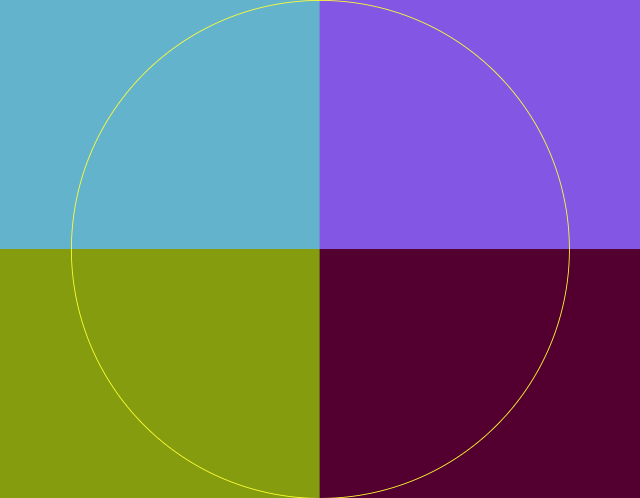
A Shadertoy shader for this background:

```glsl
// Four flat colour quadrants meeting near the centre, crossed by a hairline
// yellow ring that spans the full height. Edges and ring are antialiased
// by the fraction of a pixel they cover.

const vec3 SKY    = vec3(0.394, 0.702, 0.804);
const vec3 VIOLET = vec3(0.512, 0.341, 0.890);
const vec3 OLIVE  = vec3(0.518, 0.612, 0.051);
const vec3 PLUM   = vec3(0.325, 0.000, 0.188);
const vec3 YELLOW = vec3(1.000, 1.000, 0.200);

// Lengths are fractions of the canvas height, measured from its centre
const vec2  SPLIT       = vec2(-0.0008, 0.0);
const vec2  RING_CENTRE = vec2(0.0008, -0.0008);
const float RING_RADIUS = 0.5;
const float RING_WIDTH  = 0.0017;

// Share of a pixel lying on the positive side of an edge
float coverage(float signedDistance, float pixel) {
    return clamp(signedDistance / pixel + 0.5, 0.0, 1.0);
}

vec3 quadrants(vec2 p, float pixel) {
    float right = coverage(p.x, pixel);
    float upper = coverage(p.y, pixel);
    return mix(mix(OLIVE, PLUM, right), mix(SKY, VIOLET, right), upper);
}

// Difference of two discs, so lines thinner than a pixel fade correctly
float ring(vec2 p, float radius, float width, float pixel) {
    float d = length(p) - radius;
    return coverage(d + 0.5 * width, pixel) - coverage(d - 0.5 * width, pixel);
}

void mainImage(out vec4 fragColor, in vec2 fragCoord) {
    float pixel = 1.0 / iResolution.y;
    vec2 p = (fragCoord - 0.5 * iResolution.xy) * pixel;

    vec3 colour = quadrants(p - SPLIT, pixel);
    float line = ring(p - RING_CENTRE, RING_RADIUS, RING_WIDTH, pixel);
    fragColor = vec4(mix(colour, YELLOW, line), 1.0);
}
```
